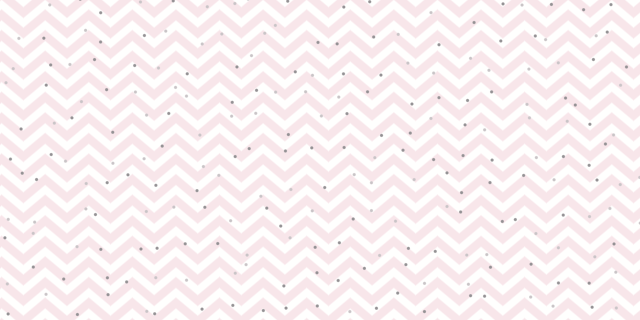
Write a WebGL 1 fragment shader that draws this pattern.

```glsl
precision highp float;
uniform vec2 u_resolution;

vec2 hash2(vec2 p) {
  vec3 q = fract(p.xyx * vec3(0.1031, 0.1030, 0.0973));
  q += dot(q, q.yzx + 33.33);
  return fract((q.xx + q.yz) * q.zy);
}

// Coverage of the pink chevron bands
float chevron(vec2 p, float pixel) {
  float zigzag = 2.0 * abs(fract((p.x - 0.005) / 0.1362 + 0.5) - 0.5);
  float row = (p.y + 0.057 * zigzag - 0.632) / 0.0643;
  float fromCentre = abs(fract(row + 0.5) - 0.5);
  float soft = pixel * 1.31 / 0.0643;
  return 1.0 - smoothstep(0.265 - soft, 0.265 + soft, fromCentre);
}

// One randomly placed dot per cell: x is coverage, y is tone
vec2 confetti(vec2 p, float pixel) {
  float cellSize = 0.094;
  vec2 cell = floor(p / cellSize);
  vec2 centre = (cell + mix(vec2(0.1), vec2(0.9), hash2(cell + 7.0))) * cellSize;
  float edge = length(p - centre) - 0.0047;
  float tone = step(0.6, hash2(cell + 53.0).x);
  return vec2(1.0 - smoothstep(-0.8 * pixel, 0.8 * pixel, edge), tone);
}

void main() {
  float pixel = 1.0 / u_resolution.y;
  vec2 p = gl_FragCoord.xy * pixel;

  vec3 white = vec3(1.0, 1.0, 0.995);
  vec3 pink = vec3(0.973, 0.9, 0.918);
  vec3 color = mix(white, pink, chevron(p, pixel));

  // Dark and pale grey dots on top
  vec2 dots = confetti(p, pixel);
  vec3 grey = mix(vec3(0.58, 0.57, 0.58), vec3(0.79, 0.77, 0.78), dots.y);
  color = mix(color, grey, dots.x);

  gl_FragColor = vec4(color, 1.0);
}
```
